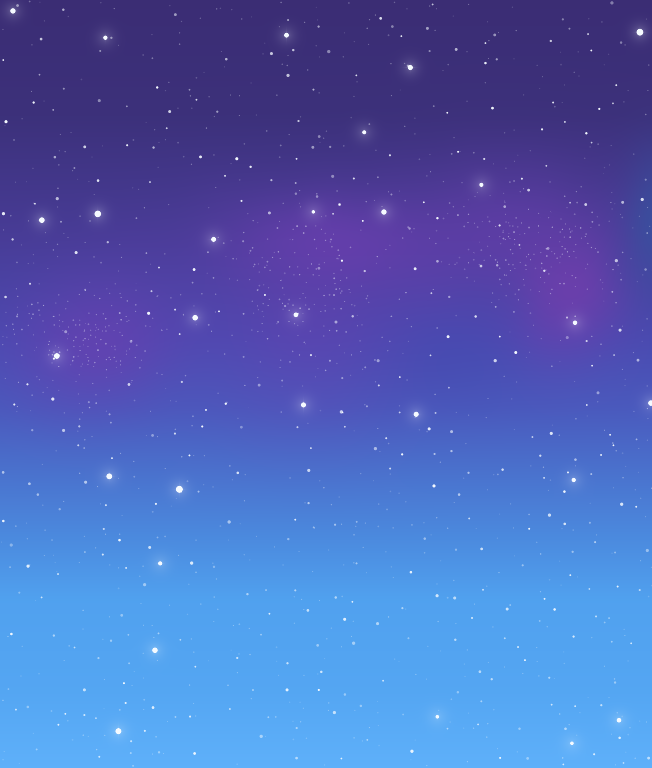
A WebGL 1 fragment shader for this background:

```glsl
precision highp float;
// A night sky fading from deep violet to bright blue: a vertical colour ramp,
// soft nebula glows, clustered star dust, and hashed grids of round stars,
// the largest of them with a faint halo and short rays.

uniform vec2 u_resolution;

float hash(vec2 p) {
  vec3 q = fract(vec3(p.xyx) * 0.1031);
  q += dot(q, q.yzx + 33.33);
  return fract((q.x + q.y) * q.z);
}

float noise(vec2 p) {
  vec2 i = floor(p);
  vec2 f = fract(p);
  f = f * f * (3.0 - 2.0 * f);
  float low = mix(hash(i), hash(i + vec2(1.0, 0.0)), f.x);
  float high = mix(hash(i + vec2(0.0, 1.0)), hash(i + 1.0), f.x);
  return mix(low, high, f.y);
}

float fbm(vec2 p) {
  float sum = 0.0;
  float gain = 0.5;
  for (int i = 0; i < 3; i++) {
    sum += gain * noise(p);
    p = p * 2.03 + 17.0;
    gain *= 0.5;
  }
  return sum;
}

// Gaussian ellipse
float glow(vec2 p, vec2 center, vec2 size) {
  vec2 q = (p - center) / size;
  return exp(-dot(q, q));
}

vec3 blend(vec3 below, vec3 above, float start, float end, float h) {
  return mix(below, above, clamp((h - start) / (end - start), 0.0, 1.0));
}

// Vertical ramp, from the bottom upwards
vec3 skyRamp(float h) {
  vec3 c = blend(vec3(0.37, 0.69, 0.98), vec3(0.33, 0.65, 0.95), 0.0, 0.1, h);
  c = blend(c, vec3(0.315, 0.63, 0.935), 0.1, 0.22, h);
  c = blend(c, vec3(0.295, 0.54, 0.87), 0.22, 0.3, h);
  c = blend(c, vec3(0.29, 0.44, 0.8), 0.3, 0.39, h);
  c = blend(c, vec3(0.29, 0.35, 0.74), 0.39, 0.47, h);
  c = blend(c, vec3(0.29, 0.29, 0.69), 0.47, 0.56, h);
  c = blend(c, vec3(0.28, 0.235, 0.59), 0.56, 0.69, h);
  c = blend(c, vec3(0.235, 0.19, 0.48), 0.69, 0.85, h);
  return blend(c, vec3(0.23, 0.175, 0.455), 0.85, 1.0, h);
}

vec3 nebula(vec3 c, vec2 p) {
  vec2 q = p + 0.05 * (vec2(fbm(p * 5.0), fbm(p * 5.0 + 40.0)) - 0.44);
  vec3 violet = vec3(0.42, 0.245, 0.69);
  c = mix(c, vec3(0.26, 0.29, 0.69), 0.5 * glow(q, vec2(0.58, 0.55), vec2(0.1, 0.07)));
  c = mix(c, violet, 0.7 * glow(q, vec2(0.44, 0.68), vec2(0.15, 0.07)));
  c = mix(c, violet, 0.4 * glow(q, vec2(0.4, 0.57), vec2(0.12, 0.12)));
  c = mix(c, violet, 0.65 * glow(q, vec2(0.13, 0.565), vec2(0.1, 0.085)));
  c = mix(c, violet, 0.5 * glow(q, vec2(0.66, 0.71), vec2(0.13, 0.09)));
  c = mix(c, vec3(0.46, 0.24, 0.68), 0.7 * glow(q, vec2(0.745, 0.62), vec2(0.065, 0.08)));
  return mix(c, vec3(0.21, 0.33, 0.63), 0.7 * glow(q, vec2(0.86, 0.71), vec2(0.045, 0.09)));
}

// Small round stars, at most one per grid cell; most are faint
float stars(vec2 p, float cells, float density, float radius, float pixel) {
  vec2 id = floor(p * cells);
  vec2 seed = id + cells;
  vec2 spot = 0.12 + 0.76 * vec2(hash(seed + 3.7), hash(seed + 71.3));
  float d = length(p * cells - id - spot) / cells;
  float rank = hash(seed + 131.9);
  float size = radius * mix(0.5, 1.0, rank * rank);
  float light = mix(0.35, 1.0, hash(seed + 211.1));
  float disc = 1.0 - smoothstep(size - pixel * 0.5, size + pixel * 0.6, d);
  return step(hash(seed), density) * light * disc;
}

// Large stars; neighbouring cells are summed so halos cross cell borders
float brightStars(vec2 p, float cells, float density, float pixel) {
  float sum = 0.0;
  vec2 home = floor(p * cells);
  for (int j = -1; j <= 1; j++) {
    for (int i = -1; i <= 1; i++) {
      vec2 id = home + vec2(float(i), float(j));
      vec2 spot = 0.1 + 0.8 * vec2(hash(id + 9.1), hash(id + 57.3));
      vec2 d = p - (id + spot) / cells;
      float r = length(d);
      float size = mix(0.0018, 0.0042, hash(id + 83.0));
      float core = 1.0 - smoothstep(size - pixel * 0.5, size + pixel * 0.7, r);
      float halo = 0.11 * exp(-r * r / 0.00018) + 0.25 * exp(-r / size);
      float rays = 0.4 * exp(-abs(d.x * d.y) / (size * size * 0.12) - r / size);
      sum += step(hash(id + 5.0), density) * (core + halo + rays);
    }
  }
  return sum;
}

void main() {
  vec2 p = gl_FragCoord.xy / u_resolution.y;
  float pixel = 1.0 / u_resolution.y;
  vec3 color = nebula(skyRamp(p.y), p);

  // Dust gathers in three clusters
  float dust = glow(p, vec2(0.39, 0.62), vec2(0.08, 0.07))
             + glow(p, vec2(0.1, 0.56), vec2(0.1, 0.06))
             + glow(p, vec2(0.7, 0.675), vec2(0.11, 0.06));
  float light = 0.5 * stars(p, 150.0, 0.36 * dust, 0.0011, pixel);
  light += 0.4 * stars(p, 62.0, 0.22, 0.0011, pixel);
  light += stars(p, 33.0, 0.4, 0.0021, pixel);
  light += brightStars(p, 9.0, 0.42, pixel);

  color = mix(color, vec3(0.96, 0.98, 1.0), clamp(light, 0.0, 1.0));
  gl_FragColor = vec4(color, 1.0);
}
```
